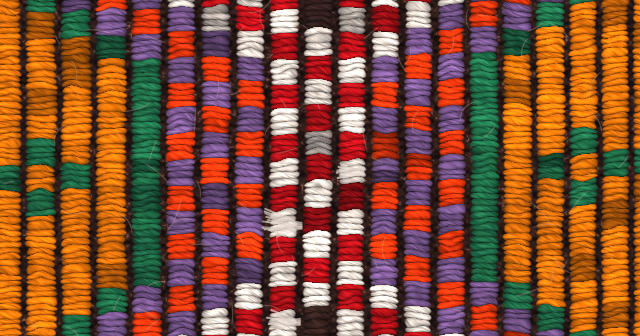
Write a WebGL 2 fragment shader that draws this texture.

```glsl
#version 300 es
precision highp float;
uniform vec2 u_resolution;
out vec4 fragColor;

const vec3 WARP = vec3(0.17, 0.105, 0.095);
const vec3 AMBER = vec3(0.95, 0.47, 0.04);
const vec3 SCARLET = vec3(0.98, 0.22, 0.05);
const vec3 CRIMSON = vec3(0.74, 0.06, 0.09);
const vec3 PURPLE = vec3(0.46, 0.33, 0.55);
const vec3 GREEN = vec3(0.11, 0.43, 0.28);
const vec3 IVORY = vec3(0.95, 0.90, 0.86);
const float PITCH = 0.1007;   // column spacing, in canvas heights
const float ROW = 0.0754;     // colour block height
const float THREADS = 4.0;    // wraps per block

float hash(vec2 p) {
  return fract(sin(dot(p, vec2(127.1, 311.7))) * 43758.55);
}

float noise(vec2 p) {
  vec2 i = floor(p), f = fract(p);
  f = f * f * (3.0 - 2.0 * f);
  return mix(mix(hash(i), hash(i + vec2(1, 0)), f.x),
             mix(hash(i + vec2(0, 1)), hash(i + vec2(1, 1)), f.x), f.y);
}

float segment(vec2 p, vec2 a, vec2 b) {
  vec2 d = b - a;
  return length(p - a - d * clamp(dot(p - a, d) / dot(d, d), 0.0, 1.0));
}

// Nested diamond: colour depends on the diagonal through column k and row n
vec3 blockColour(float k, float n) {
  float d = n - k;
  bool odd = mod(d, 2.0) > 0.5;
  if (k < 0.5 && n > 5.5) return WARP * 1.2;
  if (k < 1.5 || d > 2.5) return odd ? IVORY : CRIMSON;
  if (k > 4.5 && d < -0.5) {
    bool cross = k > 6.5 && abs(n - (abs(k - 8.0) < 0.5 ? 1.0 : 0.0)) < 0.5;
    return (k < 5.5 || d > -1.5 || cross) ? GREEN : AMBER;
  }
  return odd ? SCARLET : PURPLE;
}

// Dark twisted warp showing between the columns
vec3 warpColour(vec2 p) {
  float bead = noise(p * vec2(75.0, 95.0));
  float speck = noise(p * 210.0 + 7.0);
  vec3 c = WARP * (0.45 + 1.0 * bead) * (0.7 + 0.6 * speck);
  return c + vec3(0.20, 0.14, 0.10) * smoothstep(0.72, 0.95, bead * 0.6 + speck * 0.4);
}

// Wrapped wool: rgb is the colour, a the coverage
vec4 wool(vec2 p, float px) {
  float c = (p.x + 0.0075) / PITCH;
  c += 0.0025 * c * c + 0.09 * (noise(vec2(c * 0.4, p.y * 5.0)) - 0.5);
  float col = floor(c + 0.5), u = c - col, k = abs(col);
  float r = (p.y + 0.0075 - 0.018 * p.x) / ROW + 0.2 * (hash(vec2(col, 3.0)) - 0.5);

  // Uneven, tilted and sagging wraps
  float t = (r + 0.5) * THREADS;
  t += 0.8 * (noise(vec2(c * 2.5, t * 0.6)) - 0.5);
  t += u * 1.1 * (hash(vec2(col, 8.0)) - 0.5) + u * u * 0.9;
  float id = floor(t), across = 2.0 * fract(t) - 1.0;
  float n = abs(floor(id / THREADS));
  float rnd = hash(vec2(id, col));

  float halfWidth = 0.375 + 0.06 * rnd + (k > 4.5 ? 0.02 : 0.0) - 0.07 * across * across;
  float edge = abs(u) / halfWidth;
  float soft = 1.1 * px / PITCH;
  float cover = 1.0 - smoothstep(-soft, soft, abs(u) - halfWidth);

  // Rounded thread light, fibre twist and worn patches
  float round_ = sqrt(max(0.0, 1.0 - 0.92 * across * across));
  float light = (0.42 + 0.70 * round_ + 0.10 * across) * (1.0 - 0.42 * pow(min(edge, 1.0), 4.0));
  float fibre = noise(vec2(p.x * 100.0 + across * 1.5, t * 4.0 + u * 5.0));
  float wear = noise(p * 9.0 + 4.0);
  light *= (0.80 + 0.36 * fibre) * (0.90 + 0.18 * rnd) * (0.86 + 0.24 * wear);
  vec3 colour = blockColour(k, n);
  colour *= 1.0 - 0.3 * step(0.9, hash(vec2(n + 20.0 * sign(r), col + 5.0)));
  return vec4(colour * light + 0.05 * fibre * round_ * vec3(1.0, 0.8, 0.7), cover);
}

// Frayed fan of strands pointing left from its root
float tuft(vec2 p, vec2 root, float size, float px) {
  float cover = 0.0;
  for (float i = 0.0; i < 22.0; i++) {
    float a = 0.85 * (hash(vec2(i, root.x)) - 0.5);
    float len = size * (0.45 + 0.55 * hash(vec2(i, root.y)));
    vec2 start = root + vec2(0.0, 0.018 * (hash(vec2(i, 4.0)) - 0.5));
    float d = segment(p, start, start + len * vec2(-cos(a), sin(a)));
    cover = max(cover, (1.0 - smoothstep(0.0008, 0.0022 + px, d)) * (0.5 + 0.4 * hash(vec2(i, 9.0))));
  }
  return cover;
}

// Fine loose hairs scattered over the cloth
float hairs(vec2 p, float px, float aspect) {
  float cover = 0.0;
  for (float i = 0.0; i < 70.0; i++) {
    vec2 mid = (vec2(hash(vec2(i, 1.0)), hash(vec2(i, 2.0))) - 0.5) * vec2(aspect, 1.0);
    float a = 6.283 * hash(vec2(i, 3.0));
    vec2 dir = vec2(cos(a), sin(a)), q = p - mid;
    float along = dot(q, dir), side = dot(q, vec2(-dir.y, dir.x));
    side += (hash(vec2(i, 5.0)) - 0.5) * 22.0 * along * along;
    float len = 0.02 + 0.035 * hash(vec2(i, 6.0));
    float line = 1.0 - smoothstep(0.0003, 0.0006 + px, abs(side));
    cover = max(cover, line * (1.0 - smoothstep(len * 0.6, len, abs(along))));
  }
  return cover;
}

void main() {
  float px = 1.0 / u_resolution.y;
  vec2 p = (gl_FragCoord.xy - 0.5 * u_resolution) * px;
  vec4 yarn = wool(p, px);
  vec3 colour = mix(warpColour(p), yarn.rgb, yarn.a);
  colour = mix(colour, vec3(0.80, 0.66, 0.58), 0.30 * hairs(p, px, u_resolution.x * px));
  float fray = tuft(p, vec2(-0.055, -0.172), 0.12, px);
  fray = max(fray, tuft(p, vec2(-0.060, -0.458), 0.10, px));
  fray = max(fray, tuft(p, vec2(0.129, -0.010), 0.08, px));
  colour = mix(colour, IVORY * 0.93, fray);
  fragColor = vec4(clamp(colour, 0.0, 1.0), 1.0);
}
```
